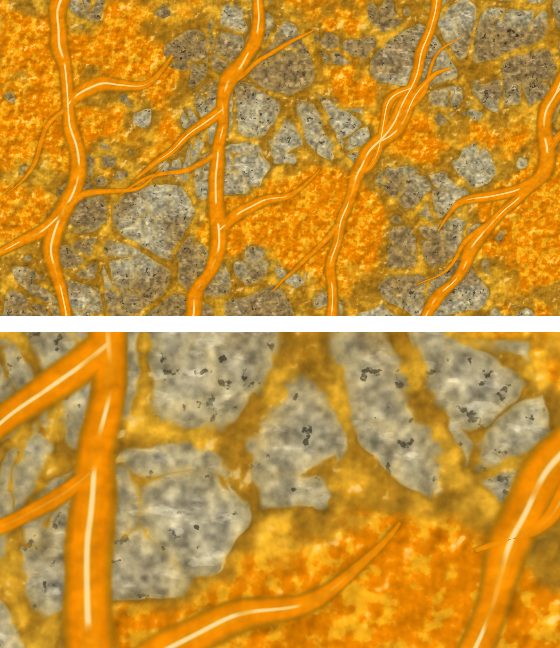
Top, the full canvas; bottom, a detail of the centre.
Write a Shadertoy shader that draws this texture.

```glsl
// Slime mould creeping over grey-brown bark: glossy orange trunk veins with
// forks, a web of rounded cell borders that swells into film, and wet glints.
// Trunks are wavy lines, the web is a smoothed Voronoi border at two scales.
#define CELLS 5.2
#define WEB_WIDTH 0.045
#define FILM_LEVEL 0.625
#define TRUNK_WIDTH 0.027
#define GLINT 0.60
#define GRAY vec3(0.66, 0.62, 0.50)
#define BROWN vec3(0.54, 0.44, 0.28)
#define TAN vec3(0.74, 0.61, 0.30)
#define OCHRE vec3(0.66, 0.44, 0.05)
#define ORANGE vec3(0.90, 0.51, 0.01)
#define YELLOW vec3(0.91, 0.66, 0.12)

vec2 hash2(vec2 p) {
    vec3 q = fract(p.xyx * vec3(0.1031, 0.1030, 0.0973));
    q += dot(q, q.yzx + 33.33);
    return fract((q.xx + q.yz) * q.zy);
}

float noise(vec2 p) {
    vec2 i = floor(p), f = fract(p);
    f = f * f * (3.0 - 2.0 * f);
    float low = mix(hash2(i).x, hash2(i + vec2(1, 0)).x, f.x);
    float high = mix(hash2(i + vec2(0, 1)).x, hash2(i + 1.0).x, f.x);
    return mix(low, high, f.y);
}

float fbm(vec2 p) {
    float sum = 0.0, amp = 0.533;
    for (int i = 0; i < 4; i++) {
        sum += amp * noise(p);
        p = mat2(1.6, 1.2, -1.2, 1.6) * p + 7.3;
        amp *= 0.5;
    }
    return sum;
}

// Distance to the nearest Voronoi border, with rounded corners
float cellBorder(vec2 p) {
    vec2 cell = floor(p), f = fract(p), nearest = vec2(0.0), home = vec2(0.0);
    float best = 9.0;
    for (int y = -1; y <= 1; y++)
    for (int x = -1; x <= 1; x++) {
        vec2 g = vec2(x, y), r = g + hash2(cell + g + 40.0) - f;
        if (dot(r, r) < best) { best = dot(r, r); nearest = r; home = g; }
    }
    float sum = 1e-5;
    for (int y = -2; y <= 2; y++)
    for (int x = -2; x <= 2; x++) {
        vec2 g = home + vec2(x, y), r = g + hash2(cell + g + 40.0) - f;
        vec2 gap = r - nearest;
        if (dot(gap, gap) > 1e-4)
            sum += exp(-16.0 * dot(0.5 * (r + nearest), normalize(gap)));
    }
    return -log(sum) / 16.0;
}

float trunkX(float k, float y) {
    return 0.22 + 0.485 * k + 0.18 * k * (y - 0.5)
         + 0.035 * sin(8.0 * y + 2.3 * k + 3.6) + 0.010 * sin(19.0 * y + 4.0 * k);
}

// x: distance over half width, y: depth inside the vein, z: half width
vec3 nearer(vec3 vein, float d, float width) {
    return d / width < vein.x ? vec3(d / width, width - d, width) : vein;
}

vec3 veins(vec2 p) {
    vec3 vein = vec3(99.0, -9.0, 0.01);
    for (int i = 0; i < 4; i++) {
        float k = float(i), x = trunkX(k, p.y);
        float slope = (trunkX(k, p.y + 0.01) - x) / 0.01;
        float width = TRUNK_WIDTH * (1.0 - 0.07 * k) * (0.8 + 0.4 * noise(p * 9.0));
        vein = nearer(vein, abs(p.x - x) / sqrt(1.0 + slope * slope), width);
        // Forks: even ones climb to the right, odd ones sink to the left
        for (int j = 0; j < 4; j++) {
            vec2 rnd = hash2(vec2(k * 5.0 + 3.0, float(j) + 11.0));
            float y = 0.2 + 0.6 * rnd.x, side = j % 2 == 0 ? 1.0 : -1.0;
            vec2 reach = side * vec2(0.20 + 0.14 * rnd.y, 0.28 - 0.16 * rnd.y);
            vec2 q = p - vec2(trunkX(k, y), y);
            float h = clamp(dot(q, reach) / dot(reach, reach), 0.0, 1.0);
            float bow = 0.035 * (rnd.y - 0.5) * sin(6.283 * h);
            float w = TRUNK_WIDTH * mix(0.8, 0.12, h * h) * (j < 2 ? 1.0 : 0.5);
            vec2 across = normalize(vec2(-reach.y, reach.x));
            vein = nearer(vein, length(q - reach * h - across * bow * 2.0), w);
        }
    }
    return vein;
}

void mainImage(out vec4 fragColor, in vec2 fragCoord) {
    vec2 p = fragCoord / iResolution.y;
    float soft = max(0.003, 1.0 / iResolution.y);
    vec2 bent = p + 0.06 * (vec2(noise(p * 4.5), noise(p * 4.5 + 31.0)) - 0.5);
    bent += 0.018 * (vec2(noise(p * 13.0), noise(p * 13.0 + 23.0)) - 0.5);
    vec2 rough = bent + 0.03 * (vec2(fbm(p * 14.0), fbm(p * 14.0 + 17.0)) - 0.5);
    float grain = fbm(p * 75.0), mottle = fbm(p * 24.0 + 5.0);

    // Slime depth: veins, coarse and fine web, swelling into film
    vec3 vein = veins(bent);
    float film = fbm(p * 3.1 + vec2(4.7, 12.1)) + 0.03 * exp(vein.y * 18.0 - 0.5);
    float swell = smoothstep(FILM_LEVEL - 0.13, FILM_LEVEL + 0.09, film);
    float coarse = mix(WEB_WIDTH, 0.55, swell) * (0.5 + noise(p * 11.0))
                 - cellBorder(rough * CELLS);
    float fine = mix(-0.04, 0.45, swell) + 0.36 * (noise(p * 6.0 + 50.0) - 0.5)
               - cellBorder(rough * CELLS * 2.3 + 20.0);
    float web = max(coarse / CELLS, fine / (CELLS * 2.3)) + 0.012 * (grain - 0.5);

    // Bark with fine grain, dark specks and a yellow stain beside the slime
    vec3 color = mix(GRAY, BROWN, smoothstep(0.40, 0.64, fbm(p * 5.0 + 60.0)));
    color *= 0.50 + 0.66 * grain + 0.36 * noise(p * 140.0);
    color *= 1.0 - 0.5 * smoothstep(0.70, 0.80, fbm(p * 80.0 + 9.0));
    color += 0.14 * smoothstep(0.58, 0.76, fbm(p * vec2(45.0, 90.0)));
    color = mix(color, TAN * (0.6 + 0.7 * grain), 0.55 * exp(min(web, 0.0) * 75.0));

    // Film and web: ochre where thin, yellow to orange where thick
    float relief = fbm(p * 30.0) - fbm((p + vec2(-0.004, 0.006)) * 30.0);
    vec3 slime = mix(OCHRE, YELLOW, smoothstep(0.38, 0.68, mottle));
    float thick = smoothstep(0.3, 0.8, swell + 0.7 * (mottle - 0.5));
    slime = mix(slime, mix(ORANGE, YELLOW, 0.8 * smoothstep(0.46, 0.66, grain)), thick);
    slime *= 0.86 + 0.30 * grain + 0.9 * relief;
    slime *= mix(0.86, 1.0, smoothstep(0.0, 0.014, web));
    float wet = smoothstep(0.09, 0.20, relief + 0.12 * (grain - 0.5));
    slime = mix(slime, vec3(1.0, 0.88, 0.62), GLINT * wet);
    color = mix(color, slime, smoothstep(-soft, soft, web) * mix(0.82, 1.0, thick));

    // Veins: rounded tubes with dark rims and a broken white shine
    vec3 tube = mix(ORANGE * 1.04, OCHRE, smoothstep(0.5, 1.0, vein.x));
    tube = mix(tube, YELLOW, 0.45 * smoothstep(0.55, 0.15, vein.x) * mottle);
    tube *= 0.92 + 0.16 * grain + 0.4 * relief;
    float shine = smoothstep(0.20, 0.04, vein.x) * smoothstep(0.25, 0.45, noise(p * 26.0));
    tube = mix(tube, vec3(1.0, 0.93, 0.72), 0.8 * shine * smoothstep(0.008, 0.018, vein.z));
    color *= 1.0 - 0.10 * smoothstep(-0.010, 0.0, vein.y);
    color = mix(color, tube, smoothstep(-soft, soft, vein.y + 0.005 * (mottle - 0.5)));

    fragColor = vec4(clamp(color, 0.0, 1.0), 1.0);
}
```
